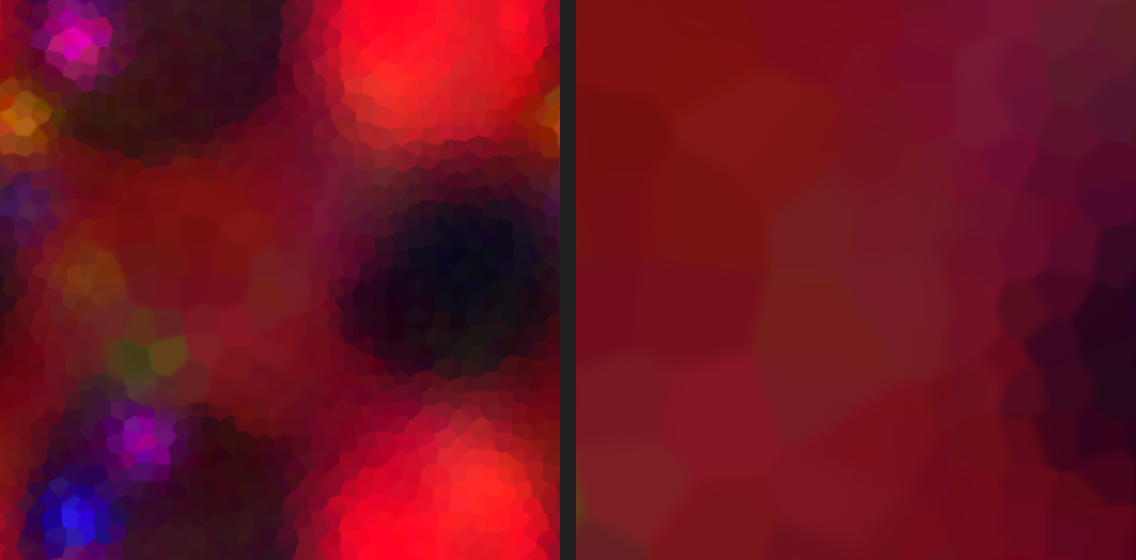
Left, the full canvas; right, a detail of the centre.
Give the GLSL for this texture, as a WebGL 2 fragment shader.

```glsl
#version 300 es
precision highp float;
// Soft mosaic of rounded cells over a dark crimson colour field that wraps.
// Each pixel is pulled towards its nearest cell centres at two scales, and the
// field is read there: red swells, a night-dark hollow and a chain of glows.

#define FINE_CELLS 36.0
#define COARSE_CELLS 18.0
#define CELL_SHARPNESS 12.0
#define CELL_JITTER 0.8
#define TINT_JITTER 0.035
#define GLOW_COUNT 7
#define GLOW_RADIUS 0.066
#define EDGE_NOISE 0.8
#define DARK_RED 0.22
#define MID_RED 0.45
#define BRIGHT_RED 0.55

uniform vec2 u_resolution;
out vec4 fragColor;

const float TAU = 6.2831853;

float hash(vec2 p) {
    return fract(sin(dot(p, vec2(127.1, 311.7))) * 43758.545);
}

vec3 hash3(vec2 p) {
    return vec3(hash(p), hash(p + 17.3), hash(p + 41.9));
}

// Value noise that repeats after a whole number of lattice cells.
float noise(vec2 p, float period, float seed) {
    vec2 q = p * period;
    vec2 i = floor(q), f = q - i;
    f = f * f * (3.0 - 2.0 * f);
    vec2 a = mod(i, period), b = mod(i + 1.0, period);
    return mix(mix(hash(a + seed), hash(vec2(b.x, a.y) + seed), f.x),
               mix(hash(vec2(a.x, b.y) + seed), hash(b + seed), f.x), f.y);
}

// Broad periodic bump around a centre.
float lobe(vec2 p, vec2 centre) {
    vec2 c = max(cos(TAU * (p - centre)), 0.0);
    return c.x * c.y;
}

vec3 pureHue(float h) {
    return clamp(abs(fract(h + vec3(0.0, 2.0, 1.0) / 3.0) * 6.0 - 3.0) - 1.0, 0.0, 1.0);
}

// Blended centre of the nearby cells (xy); their blended tint goes to the out value.
vec2 cellCentre(vec2 p, float count, out vec3 tint) {
    vec2 q = p * count, base = floor(q), centre = vec2(0.0);
    float total = 0.0;
    tint = vec3(0.0);
    for (int y = -1; y <= 1; y++) {
        for (int x = -1; x <= 1; x++) {
            vec2 cell = base + vec2(x, y);
            vec3 rnd = hash3(mod(cell, count) + count);
            vec2 site = cell + 0.5 + CELL_JITTER * (rnd.xy - 0.5);
            vec2 d = site - q;
            float weight = exp(-CELL_SHARPNESS * dot(d, d));
            centre += weight * site;
            tint += weight * (rnd.zxy - 0.5);
            total += weight;
        }
    }
    tint /= total;
    return centre / (total * count);
}

// Smooth colour field; alpha holds how strongly the glows cover this place.
vec4 colourField(vec2 p) {
    vec2 wave = cos(TAU * (p - vec2(0.8, 0.0)));
    float swell = wave.x * (wave.y + 0.1) + 0.25 * cos(TAU * (p.x - 0.75)) + 0.15;
    swell += EDGE_NOISE * (0.7 * noise(p, 5.0, 3.0) + 0.3 * noise(p, 11.0, 8.0) - 0.5);
    float bright = smoothstep(0.0, 0.95, swell) * (0.5 + 0.5 * wave.y);
    float night = lobe(p, vec2(0.83, 0.51));

    float red = mix(DARK_RED, MID_RED, smoothstep(-0.3, 0.1, swell)) + BRIGHT_RED * bright;
    red *= (0.85 + 0.3 * noise(p, 7.0, 21.0)) * (1.0 - 0.75 * night);
    float greenNoise = noise(p, 6.0, 31.0);
    float green = 0.02 + 0.1 * greenNoise * greenNoise * (1.0 + bright);
    float blue = 0.03 + 0.18 * noise(p, 5.0, 57.0) * (1.0 - 0.3 * night);
    vec3 colour = vec3(red, green, blue);

    // Chain of coloured glows winding up one side.
    float hues[GLOW_COUNT] = float[](0.68, 0.82, 0.33, 0.16, 0.64, 0.11, 0.87);
    float cover = 0.0;
    for (int i = 0; i < GLOW_COUNT; i++) {
        float k = float(i);
        vec2 centre = vec2(0.15 + 0.13 * cos(TAU * (k - 1.6) / 6.0),
                           (k + 0.5) / float(GLOW_COUNT));
        vec2 d = p - centre;
        d -= round(d);
        float strength = 0.58 + 0.34 * cos(TAU * centre.y);
        float amount = strength * exp(-dot(d, d) / (GLOW_RADIUS * GLOW_RADIUS));
        colour = mix(colour, pureHue(hues[i]) * (0.55 + 0.4 * strength), amount);
        cover = max(cover, amount);
    }
    return vec4(colour, cover);
}

void main() {
    vec2 p = gl_FragCoord.xy / u_resolution;

    // Cells grow larger around the middle.
    vec3 fineTint, coarseTint;
    vec2 fine = cellCentre(p, FINE_CELLS, fineTint);
    vec2 coarse = cellCentre(p, COARSE_CELLS, coarseTint);
    float coarseness = smoothstep(0.1, 0.6, lobe(p, vec2(0.36, 0.48)));

    vec4 field = colourField(mix(fine, coarse, coarseness));
    vec3 tint = mix(fineTint, coarseTint, coarseness);
    vec3 colour = field.rgb + tint * (TINT_JITTER + 0.22 * field.a);
    fragColor = vec4(clamp(colour, 0.0, 1.0), 1.0);
}
```
